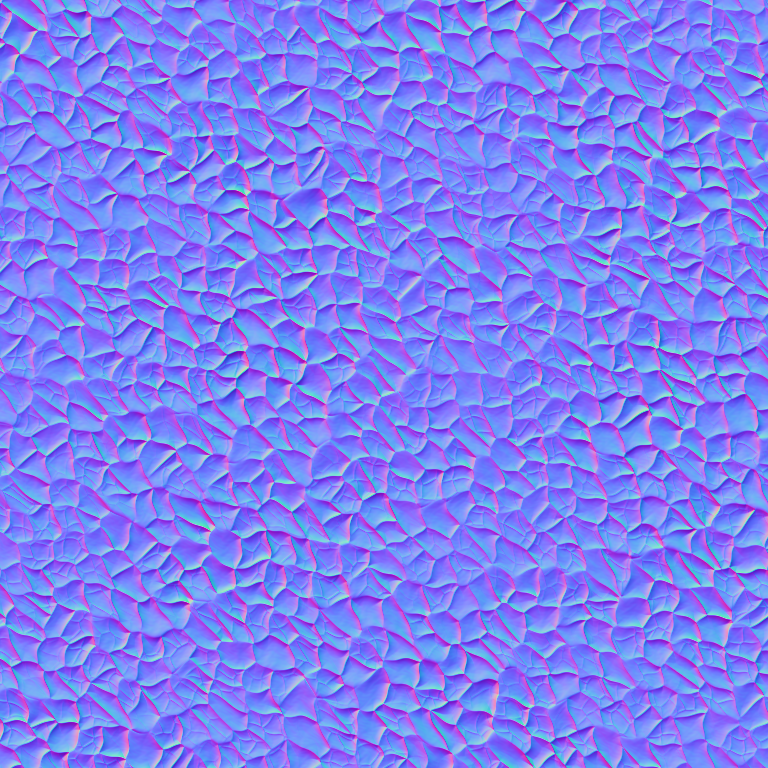
This texture map is drawn by a Shadertoy shader. Its source:

```glsl
vec2 hash2(vec2 p) {
    vec3 q = fract(vec3(p.xyx) * vec3(0.1031, 0.1030, 0.0973));
    q += dot(q, q.yzx + 33.33);
    return fract((q.xx + q.yz) * q.zy);
}

// Cellular noise: x = distance to the cell border, yz = offset from the seed.
// The seed's lattice cell is returned through id.
vec3 cellular(vec2 p, out vec2 id) {
    vec2 base = floor(p), nearest = vec2(0.0);
    float best = 9.0;
    for (int y = -1; y <= 1; y++)
    for (int x = -1; x <= 1; x++) {
        vec2 cell = base + vec2(x, y);
        vec2 toSeed = cell + 0.06 + 0.88 * hash2(cell) - p;
        float d = dot(toSeed, toSeed);
        if (d < best) { best = d; nearest = toSeed; id = cell; }
    }
    float border = 9.0;
    for (int y = -2; y <= 2; y++)
    for (int x = -2; x <= 2; x++) {
        vec2 cell = id + vec2(x, y);
        vec2 toSeed = cell + 0.06 + 0.88 * hash2(cell) - p;
        vec2 between = toSeed - nearest;
        if (dot(between, between) > 0.0001)
            border = min(border, dot(0.5 * (toSeed + nearest), normalize(between)));
    }
    return vec3(border, -nearest);
}

// Layered sines for the fine grain
float grain(vec2 p) {
    float sum = 0.0, amp = 1.0;
    for (int i = 0; i < 4; i++) {
        p = mat2(0.8, 0.6, -0.6, 0.8) * p * 1.6 + 1.7;
        sum += amp * sin(p.x + 1.3 * sin(p.y)) * sin(p.y + 0.7 * p.x);
        amp *= 0.6;
    }
    return sum;
}

// Height of the cracked hide, in units of one scale
float relief(vec2 uv) {
    vec2 p = mat2(1.0, 0.12, 0.12, 1.0) * uv * 29.0;
    p += 0.16 * sin(p.yx * 1.7 + vec2(1.0, 4.0));
    p += 0.045 * sin(p.yx * 6.3 + vec2(3.0, 0.0));

    // Raised scales, each with its own height and tilt
    vec2 id, fineId;
    vec3 scale = cellular(p, id);
    vec2 rnd = hash2(id + 71.0);
    vec2 tilt = vec2(0.12, 0.02) + 0.36 * (hash2(id + 19.0) - 0.5);
    float dome = 1.0 - exp(-scale.x / 0.12);
    float depth = 0.85 + 0.25 * sin(uv.x * 11.0 + 2.0 * sin(uv.y * 9.0)) * sin(uv.y * 13.0 + 1.0);
    float height = dome * depth * (0.13 + 0.06 * rnd.x + dot(tilt, scale.yz) - 0.2 * scale.z * scale.z);

    // Thin cracks inside some scales
    float crack = cellular(p * 1.7 + 40.0, fineId).x;
    height -= 0.035 * dome * smoothstep(0.2, 0.8, rnd.y) * exp(-crack / 0.08);

    return height + 0.006 * grain(p * 2.6);
}

void mainImage(out vec4 fragColor, in vec2 fragCoord) {
    vec2 uv = fragCoord / iResolution.y;

    // Slope by differences across a soft step
    vec2 stepX = vec2(0.0018, 0.0);
    vec2 corner = uv - 0.0009;
    float here = relief(corner);
    vec2 slope = vec2(relief(corner + stepX) - here, relief(corner + stepX.yx) - here);
    slope /= 0.0018 * 29.0;

    // Pack the surface normal, green pointing down
    vec3 normal = normalize(vec3(-0.95 * slope.x, 1.2 * slope.y, 1.0));
    fragColor = vec4(0.5 + 0.5 * normal, 1.0);
}
```
